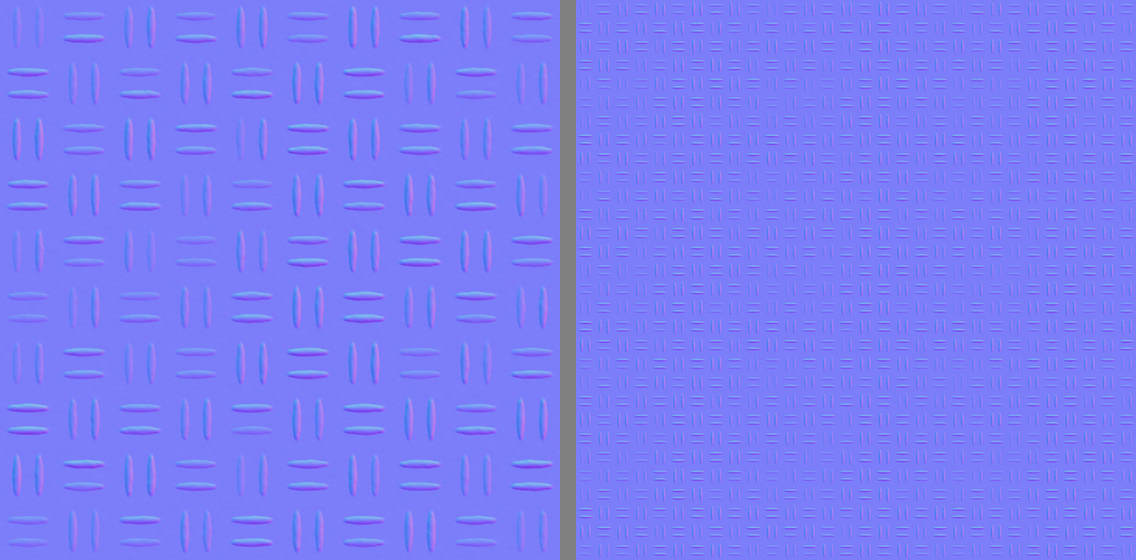
Left: one tile. Right: repeated 3 by 3.
Reproduce this texture map procedurally as a WebGL 2 fragment shader.

```glsl
#version 300 es
precision highp float;
// Tangent-space normal map of worn tread plate: paired raised bars, turned in alternate cells.

#define CELLS 10.0          // cells across and down, even so the weave wraps
#define BAR_OFFSET 0.2      // bar distance from the cell centre
#define BAR_LENGTH 0.40     // half length of a bar
#define BAR_WIDTH 0.074     // half width at the middle
#define BAR_HEIGHT 0.027
#define END_TAPER 0.6       // width lost towards the tips
#define MIN_STRENGTH 0.36   // relief left on the most worn bars
#define EDGE_WOBBLE 0.012
#define GRAIN 0.0018        // fine relief over the whole plate
#define STEP 0.013          // sampling distance for slopes, in cells

uniform vec2 u_resolution;
out vec4 fragColor;

float hash(vec2 p) {
    uvec2 q = uvec2(ivec2(p)) * uvec2(1597334673u, 3812015801u);
    uint n = (q.x ^ q.y) * 1597334673u;
    n = (n ^ (n >> 15)) * 2246822519u;
    n ^= n >> 13;
    return float(n >> 8) / 16777216.0;
}

// Value noise that repeats after a whole number of lattice steps.
float wrapNoise(vec2 p, float period) {
    vec2 i = floor(p);
    vec2 f = p - i;
    f = f * f * f * (f * (f * 6.0 - 15.0) + 10.0);
    vec2 a = mod(i, period);
    vec2 b = mod(i + 1.0, period);
    return mix(mix(hash(a), hash(vec2(b.x, a.y)), f.x),
               mix(hash(vec2(a.x, b.y)), hash(b), f.x), f.y);
}

// Noise with a lattice of the given whole frequency per cell.
float cellNoise(vec2 p, float frequency) {
    return wrapNoise(p * frequency, CELLS * frequency);
}

float barHeight(vec2 p) {
    vec2 cell = mod(floor(p), CELLS);
    vec2 local = fract(p) - vec2(0.5, 0.51);
    bool horizontal = mod(cell.x + cell.y, 2.0) < 0.5;
    if (horizontal) local = local.yx;

    // Nearest bar of the pair: x runs across it, y along it.
    float side = local.x < 0.0 ? 0.0 : 1.0;
    float across = abs(local.x) - BAR_OFFSET;
    across += (cellNoise(p, 9.0) - 0.5) * EDGE_WOBBLE;
    float along = local.y / BAR_LENGTH;

    // Lens outline with a rounded top and fading tips.
    float taper = max(1.0 - END_TAPER * along * along, 0.2);
    float q = across / (BAR_WIDTH * taper);
    float dome = max(1.0 - q * q, 0.0) * taper;
    float tips = 1.0 - smoothstep(0.72, 1.0, abs(along));

    // Wear changes by area, by bar and along each bar.
    float area = wrapNoise(cell * 0.5 + 0.25, CELLS * 0.5);
    float single = hash(cell * 2.0 + vec2(side + 37.0, 91.0));
    float keep = smoothstep(0.1, 0.72, 0.58 * area + 0.42 * single);
    float scuff = 0.86 + 0.28 * cellNoise(p, 6.0);
    return BAR_HEIGHT * dome * tips * scuff * mix(MIN_STRENGTH, 1.0, keep);
}

float plateHeight(vec2 p) {
    float grain = cellNoise(p, 7.0) + 0.45 * cellNoise(p, 20.0);
    return barHeight(p) + GRAIN * grain;
}

void main() {
    vec2 p = gl_FragCoord.xy / u_resolution * CELLS;
    vec2 e = vec2(STEP, 0.0);

    // Slopes to a unit normal, then to colour.
    vec2 slope = vec2(plateHeight(p + e.xy) - plateHeight(p - e.xy),
                      plateHeight(p + e.yx) - plateHeight(p - e.yx)) / (2.0 * STEP);
    vec3 normal = normalize(vec3(-slope, 1.0));
    vec3 flatTint = vec3(0.485, 0.492, 0.49);
    fragColor = vec4(flatTint + normal * vec3(0.5, 0.5, 0.485), 1.0);
}
```
